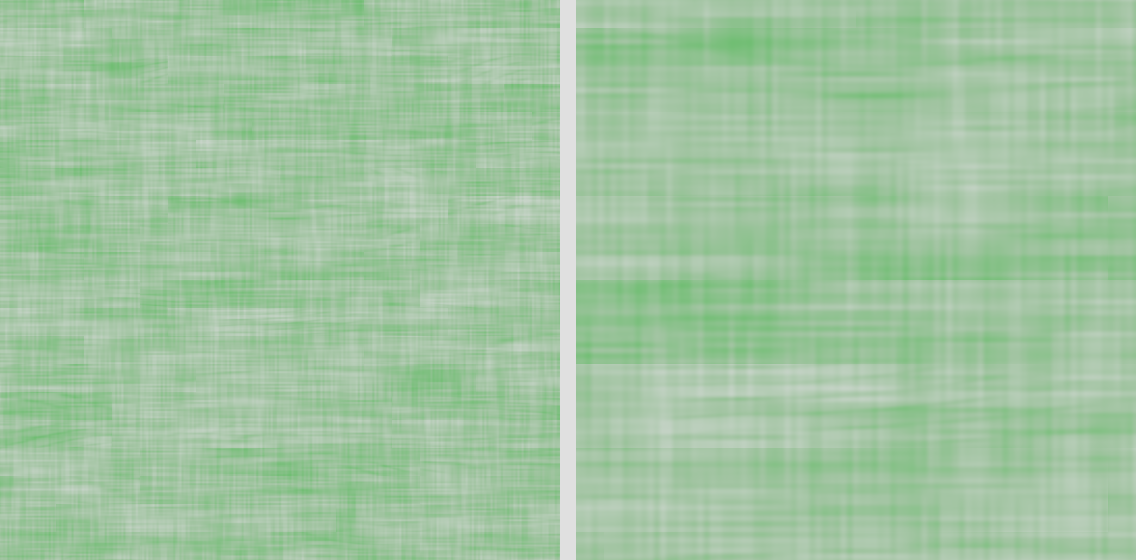
Left, the full canvas; right, a detail of the centre.
A Shadertoy shader for this texture:

```glsl
// Pale green washed wood planks with a fine linen-like weave over the grain.

const vec3 DENSE_GREEN = vec3(0.44, 0.745, 0.45);
const vec3 MID_GREEN = vec3(0.63, 0.768, 0.63);
const vec3 PALE_GREEN = vec3(0.78, 0.83, 0.785);

const float PLANK_ROWS = 20.0;            // rows per canvas height
const float PLANK_LENGTH = 10.0;          // length in row heights
const vec2 BLOTCH_CELLS = vec2(6.0, 18.0);
const vec2 STREAK_CELLS = vec2(6.0, 110.0);
const vec2 BAND_CELLS = vec2(65.0, 13.0);
const vec2 WEFT_CELLS = vec2(14.0, 310.0);
const vec2 WARP_CELLS = vec2(270.0, 20.0);
const float RING_COUNT = 55.0;

const float BASE_TONE = 0.505;
const float BLOTCH_GAIN = 0.38;
const float STREAK_GAIN = 0.11;
const float BAND_GAIN = 0.09;
const float WEFT_GAIN = 0.16;
const float WARP_GAIN = 0.12;
const float RING_GAIN = 0.22;

float hash(vec2 p) {
    vec3 q = fract(p.xyx * 0.1031);
    q += dot(q, q.yzx + 33.33);
    return fract((q.x + q.y) * q.z);
}

// Smooth value noise from -1 to 1
float noise(vec2 p) {
    vec2 cell = floor(p);
    vec2 f = p - cell;
    f = f * f * (3.0 - 2.0 * f);
    float low = mix(hash(cell), hash(cell + vec2(1, 0)), f.x);
    float high = mix(hash(cell + vec2(0, 1)), hash(cell + vec2(1, 1)), f.x);
    return 2.0 * mix(low, high, f.y) - 1.0;
}

float fbm(vec2 p) {
    float sum = 0.0;
    float gain = 0.5;
    for (int octave = 0; octave < 4; octave++) {
        sum += gain * noise(p);
        p = p * 2.03 + vec2(17.3, 9.1);
        gain *= 0.5;
    }
    return sum;
}

// Shifts each plank to its own part of the noise field
vec2 plankCoord(vec2 uv) {
    float row = floor(uv.y * PLANK_ROWS);
    float shift = floor(hash(vec2(row, 7.0)) * PLANK_LENGTH);
    float plank = floor((uv.x * PLANK_ROWS + shift) / PLANK_LENGTH);
    vec2 id = vec2(plank, row) + 40.0;
    return uv + 12.0 * vec2(hash(id), hash(id + 91.0));
}

// Thin wavy growth rings, broken into patches
float growthRings(vec2 p) {
    float phase = p.y * RING_COUNT + 3.0 * noise(p * vec2(3.5, 11.0));
    float line = pow(0.5 + 0.5 * cos(6.2832 * phase), 4.0);
    float patchy = smoothstep(0.0, 0.7, noise(p * vec2(7.0, 24.0) + 31.0));
    float dashes = 0.6 + 0.4 * noise(p * vec2(45.0, 260.0));
    return line * patchy * dashes;
}

float woodTone(vec2 uv) {
    vec2 p = plankCoord(uv);
    float tone = BASE_TONE;

    // Grain within each plank
    tone += BLOTCH_GAIN * fbm(p * BLOTCH_CELLS);
    tone += STREAK_GAIN * noise(p * STREAK_CELLS + 13.0);
    tone -= RING_GAIN * growthRings(p);

    // Weave running across the planks
    tone += BAND_GAIN * noise(uv * BAND_CELLS + 57.0);
    tone += WEFT_GAIN * noise(uv * WEFT_CELLS + 83.0);
    tone += WARP_GAIN * noise(uv * WARP_CELLS + 129.0);
    return clamp(tone, 0.0, 1.0);
}

vec3 woodColor(float tone) {
    vec3 lower = mix(DENSE_GREEN, MID_GREEN, 2.0 * tone);
    vec3 upper = mix(MID_GREEN, PALE_GREEN, 2.0 * tone - 1.0);
    return tone < 0.5 ? lower : upper;
}

void mainImage(out vec4 fragColor, in vec2 fragCoord) {
    // Four samples per pixel smooth the plank joints and threads
    vec3 color = vec3(0.0);
    for (int i = 0; i < 4; i++) {
        vec2 offset = vec2(i % 2, i / 2) * 0.5 - 0.25;
        color += woodColor(woodTone((fragCoord + offset) / iResolution.y));
    }
    fragColor = vec4(color / 4.0, 1.0);
}
```
